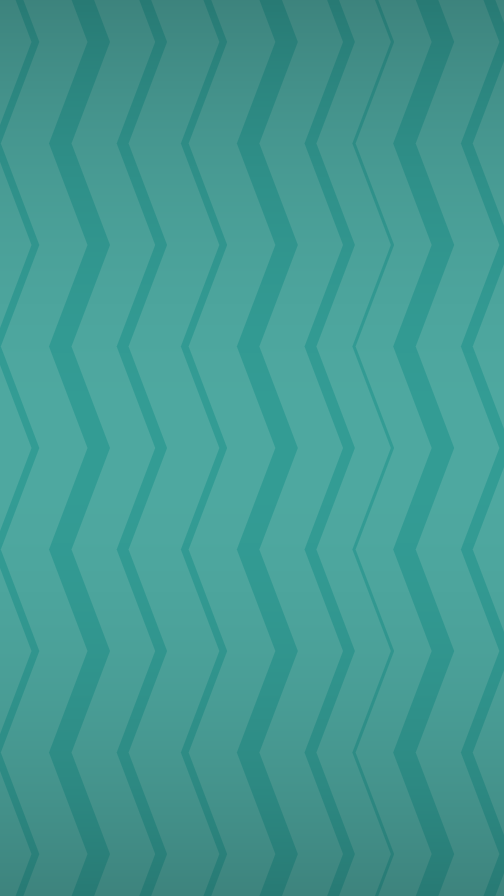
A WebGL 1 fragment shader for this pattern:

```glsl
precision mediump float;
// Upright chevron stripes in groups of thick, medium and thin on a teal ground.
// One triangle wave shears every stripe; a loop lays out the groups, the third
// one squeezed with a hairline. A vertical falloff darkens both ends.

uniform vec2 u_resolution;

#define GROUND_COLOR vec3(0.307, 0.660, 0.628)
#define STRIPE_COLOR vec3(0.200, 0.612, 0.582)
#define END_SHADE 0.22         // darkening at the top and bottom
#define WAVE_PERIOD 0.2266     // in canvas heights
#define WAVE_SWING 0.0764      // this and the rest in canvas widths
#define FIRST_GROUP -0.2755
#define GROUP_PITCH 0.3727
#define SQUEEZED_PITCH 0.3102
#define STRIPE_WIDTHS vec4(0.0447, 0.0236, 0.0155, 0.0065) // thick to hairline
#define MEDIUM_OFFSET 0.1343
#define THIN_OFFSETS vec2(0.2616, 0.2292) // regular, squeezed

// Triangle wave: 1 at mid-height, 0 half a period away.
float zigzag(float y) {
  return abs(fract((y - 0.5) / WAVE_PERIOD) - 0.5) * 2.0;
}

// Smooth coverage of a stripe reaching from left to left + width.
float stripe(float x, float left, float width, float blur) {
  float edge = 0.5 * width - abs(x - left - 0.5 * width);
  return clamp(edge / blur + 0.5, 0.0, 1.0);
}

void main() {
  vec2 uv = gl_FragCoord.xy / u_resolution;
  float blur = 1.1 / u_resolution.x;
  float x = uv.x - WAVE_SWING * zigzag(uv.y);

  // Stripe groups, from left to right
  vec4 widths = STRIPE_WIDTHS;
  vec2 thinOffsets = THIN_OFFSETS;
  float start = FIRST_GROUP;
  float cover = 0.0;
  for (int i = 0; i < 4; i++) {
    bool squeezed = i == 2;
    float thinOffset = squeezed ? thinOffsets.y : thinOffsets.x;
    float thinWidth = squeezed ? widths.w : widths.z;
    cover = max(cover, stripe(x, start, widths.x, blur));
    cover = max(cover, stripe(x, start + MEDIUM_OFFSET, widths.y, blur));
    cover = max(cover, stripe(x, start + thinOffset, thinWidth, blur));
    start += squeezed ? SQUEEZED_PITCH : GROUP_PITCH;
  }

  // Shading toward both ends
  float fromMiddle = 2.0 * uv.y - 1.0;
  float shade = 1.0 - END_SHADE * fromMiddle * fromMiddle;

  gl_FragColor = vec4(mix(GROUND_COLOR, STRIPE_COLOR, cover) * shade, 1.0);
}
```
